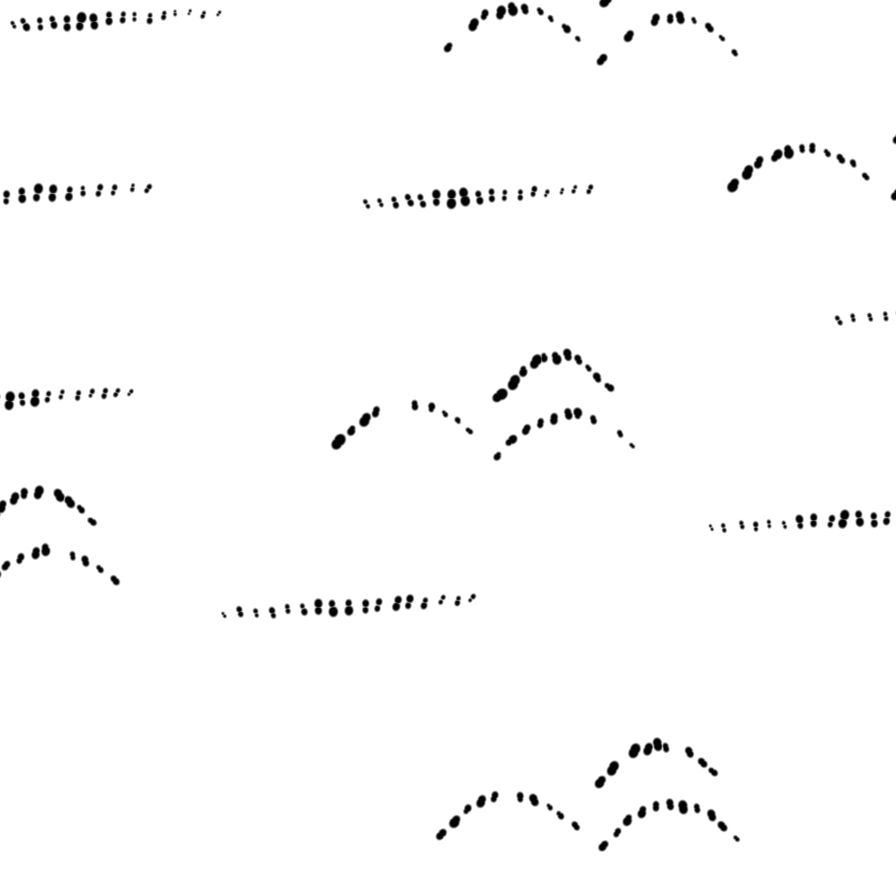
Reproduce this pattern procedurally as a Shadertoy shader.

```glsl
const vec3 PAPER = vec3(1.0);
const vec3 INK = vec3(0.01);
const float HALF_PI = 1.5707963;
const float EDGE = 0.0017;

float hash(vec2 p) {
    vec3 q = fract(vec3(p.xyx) * vec3(0.1031, 0.1030, 0.0973));
    q += dot(q, q.yzx + 33.33);
    return fract((q.x + q.y) * q.z);
}

// Signed random value in -1..1
float jitter(float index, float seed) {
    return 2.0 * hash(vec2(index + 3.7, seed * 7.3 + 1.9)) - 1.0;
}

// Approximate distance to an ellipse whose long axis follows dir
float ellipseDistance(vec2 p, vec2 dir, vec2 radii) {
    vec2 q = vec2(p.x * dir.y - p.y * dir.x, dot(p, dir));
    return (length(q / radii) - 1.0) * radii.x;
}

// One ink mark: two uneven lobes, stacked along dir
float markDistance(vec2 p, vec2 dir, float size, float spread, float seed) {
    float d = 1.0;
    for (int k = 0; k < 2; k++) {
        float side = float(k) * 2.0 - 1.0;
        float wobble = jitter(side, seed);
        vec2 offset = dir * side * spread + vec2(0.0009 * wobble, 0.0);
        vec2 radii = vec2(0.0039, 0.0045) * size * (1.0 + 0.22 * wobble);
        d = min(d, ellipseDistance(p - offset * size, dir, radii));
    }
    return d;
}

// Row of marks bent into an arch, heavier on its left side
float archDistance(vec2 p, float halfWidth, float height, float seed) {
    float d = 1.0;
    if (abs(p.x) > halfWidth + 0.03 || abs(p.y) > height + 0.04) return d;
    const float COUNT = 11.0;
    for (float i = 0.0; i < COUNT; i++) {
        if (hash(vec2(i, seed + 5.0)) < 0.07) continue;
        float u = 2.0 * i / (COUNT - 1.0) - 1.0;
        vec2 center = vec2(u * halfWidth, -height * u * u + 0.005 * u);
        center += 0.0022 * vec2(jitter(i, seed), jitter(i, seed + 1.0));
        vec2 dir = normalize(vec2(-0.9 * u + 0.25 * jitter(i, seed + 2.0), 1.0));
        float size = mix(1.08, 0.74, 0.5 + 0.5 * u) + 0.24 * jitter(i, seed + 3.0);
        d = min(d, markDistance(p - center, dir, size, 0.0020, seed + i));
    }
    return d;
}

// Gently rising row of upright marks, tallest near the middle
float lineDistance(vec2 p, float halfWidth, float seed) {
    float d = 1.0;
    if (abs(p.x) > halfWidth + 0.03 || abs(p.y) > 0.04) return d;
    const float COUNT = 17.0;
    float heavy = 0.35 * jitter(1.0, seed + 9.0);
    for (float i = 0.0; i < COUNT; i++) {
        float u = 2.0 * i / (COUNT - 1.0) - 1.0;
        vec2 center = vec2(u * halfWidth, 0.008 * u);
        center += 0.0020 * vec2(jitter(i, seed), jitter(i, seed + 1.0));
        vec2 dir = normalize(vec2(0.45 * u + 0.2 * jitter(i, seed + 2.0), 1.0));
        float size = 0.5 + 0.53 * exp(-4.0 * (u - heavy) * (u - heavy));
        size += 0.16 * jitter(i, seed + 3.0);
        d = min(d, markDistance(p - center, dir, size, 0.0043, seed + i));
    }
    return d;
}

// Two arches side by side and a smaller one above the right one
float clusterDistance(vec2 p, float seed) {
    float d = 1.0;
    for (float k = 0.0; k < 3.0; k++) {
        float right = step(0.5, k);
        float upper = step(1.5, k);
        vec2 peak = vec2(0.18 * right - 0.09, 0.005 - 0.011 * right);
        peak += upper * vec2(-0.012, 0.064);
        peak += 0.005 * vec2(jitter(k, seed), jitter(k, seed + 1.0));
        float halfWidth = 0.074 - 0.013 * upper;
        float height = 0.039 + 0.005 * jitter(k, seed + 2.0);
        d = min(d, archDistance(p - peak, halfWidth, height, seed + 20.0 * k));
    }
    return d;
}

void mainImage(out vec4 fragColor, in vec2 fragCoord) {
    vec2 p = fragCoord / iResolution.xy;
    float d = 1.0;

    // Staggered rows from the top; the cluster swings between columns
    for (float row = 0.0; row < 5.0; row++) {
        float swing = sin(row * HALF_PI);
        float sway = cos(row * HALF_PI);
        float odd = mod(row, 2.0);
        for (float col = 0.0; col < 3.0; col++) {
            float seed = 11.0 + row * 37.0 + col * 101.0;
            float x = 0.514 * col - 0.04 + 0.124 * (1.0 - odd) + 0.06 * sway;
            if (abs(col - 1.0 - swing) < 0.5) {
                vec2 center = vec2(x, 0.984 - 0.219 * row + 0.065 * odd);
                d = min(d, clusterDistance(p - center, seed));
            } else if (row < 3.5) {
                float lift = 0.09 * step(1.5, col) + 0.016 * swing;
                vec2 center = vec2(x + 0.08 * swing, 0.985 - 0.215 * row + lift);
                center += vec2(0.03, 0.008) * jitter(col, seed);
                float halfWidth = 0.13 + 0.01 * jitter(row, seed);
                d = min(d, lineDistance(p - center, halfWidth, seed));
            }
        }
    }

    float edge = max(EDGE, 0.75 / iResolution.y);
    float ink = 1.0 - smoothstep(-edge, edge, d);
    fragColor = vec4(mix(PAPER, INK, ink), 1.0);
}
```
